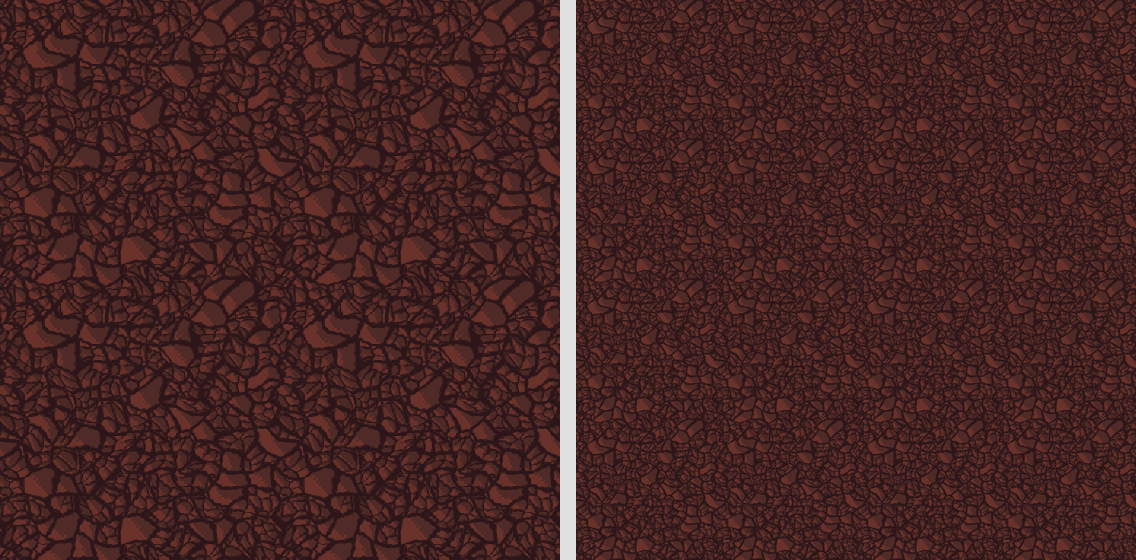
Left, the tile; right, the same tile 2 across and 2 down.
Write a three.js fragment shader that draws this texture.

```glsl
varying vec2 vUv;

const float TAU = 6.2831853;
const vec2 REPEATS = vec2(2.0);
const float TEXELS = 192.0;
const vec2 CLUSTER_GRID = vec2(11.0, 13.0);
const vec2 PEBBLE_GRID = vec2(22.0, 26.0);

const vec3 GAP = vec3(0.175, 0.085, 0.098);
const vec3 SHADE = vec3(0.235, 0.120, 0.122);
const vec3 STONE = vec3(0.305, 0.162, 0.150);
const vec3 LIT = vec3(0.405, 0.190, 0.160);

vec2 hash2(vec2 cell) {
  vec3 q = fract(cell.xyx * vec3(0.1031, 0.1030, 0.0973));
  q += dot(q, q.yzx + 33.33);
  return fract((q.xx + q.yz) * q.zy);
}

// Seed position inside a wrapped cell
vec2 seed(vec2 cell, vec2 grid, float jitter) {
  return 0.5 + jitter * (hash2(mod(cell, grid)) - 0.5);
}

// Cellular stones: x = distance to border, y = stone id, zw = offset from seed
vec4 stones(vec2 p, vec2 grid, float jitter) {
  vec2 q = p * grid;
  vec2 base = floor(q);
  vec2 nearCell = base;
  vec2 toNear = vec2(0.0);
  float best = 9.0;
  for (int j = -1; j <= 1; j++) {
    for (int i = -1; i <= 1; i++) {
      vec2 cell = base + vec2(float(i), float(j));
      vec2 d = cell + seed(cell, grid, jitter) - q;
      if (dot(d, d) < best) {
        best = dot(d, d);
        toNear = d;
        nearCell = cell;
      }
    }
  }
  float border = 9.0;
  for (int j = -2; j <= 2; j++) {
    for (int i = -2; i <= 2; i++) {
      vec2 cell = nearCell + vec2(float(i), float(j));
      vec2 d = cell + seed(cell, grid, jitter) - q;
      vec2 across = d - toNear;
      if (dot(across, across) > 0.0001) {
        border = min(border, dot(0.5 * (d + toNear), normalize(across)));
      }
    }
  }
  float id = hash2(mod(nearCell, grid) + 41.0).x;
  return vec4(border, id, -toNear);
}

// Layered sines with whole frequencies, so they wrap
float ripple(vec2 p, float f) {
  float a = sin(TAU * (f * p.x + (f - 1.0) * p.y) + 2.0 * sin(TAU * p.y * 3.0));
  float b = sin(TAU * ((f + 2.0) * p.y - f * p.x) + 2.0 * sin(TAU * p.x * 2.0));
  return 0.5 * (a + b);
}

vec2 warp(vec2 p, float f, float amount) {
  return p + amount * vec2(ripple(p, f), ripple(p.yx + 0.37, f + 1.0));
}

// Soft-edged coarse texels
vec2 texelSnap(vec2 p, float count) {
  vec2 t = p * count - 0.5;
  return (floor(t) + 0.5 + smoothstep(0.2, 0.8, fract(t))) / count;
}

float band(float edge, float softness, float x) {
  return smoothstep(edge - softness, edge + softness, x);
}

void main() {
  vec2 p = texelSnap(vUv * REPEATS, TEXELS);
  float grain = ripple(p, 47.0);
  vec2 q = warp(warp(p, 2.0, 0.018), 29.0, 0.0022);

  vec4 cluster = stones(q, CLUSTER_GRID, 0.9);
  vec4 pebble = stones(q, PEBBLE_GRID, 0.85);

  // Some clusters stay whole, the others crack into pebbles
  float whole = step(0.78, cluster.y);
  float clusterDepth = 2.0 * cluster.x - 0.13;
  float pebbleDepth = pebble.x - 0.045;
  float depth = mix(min(clusterDepth, pebbleDepth), clusterDepth, whole);
  vec2 offset = mix(pebble.zw, cluster.zw, whole);
  float id = mix(pebble.y, cluster.y, whole);

  // Light falls from the left, with chipped tone boundaries
  float facing = dot(offset, vec2(-0.85, -0.5));
  float rise = depth + 0.12 * facing + 0.018 * grain;
  float glow = facing + 0.07 * grain + 0.22 * (id - 0.5) - 0.08 * whole;

  vec3 color = mix(GAP, SHADE, band(0.0, 0.02, rise));
  color = mix(color, STONE, band(0.065, 0.02, rise));
  color = mix(color, LIT, band(0.09, 0.025, rise) * band(0.10, 0.04, glow));
  color *= 1.0 + 0.025 * grain + 0.06 * (id - 0.5) * band(0.0, 0.02, depth);

  gl_FragColor = vec4(color, 1.0);
}
```
